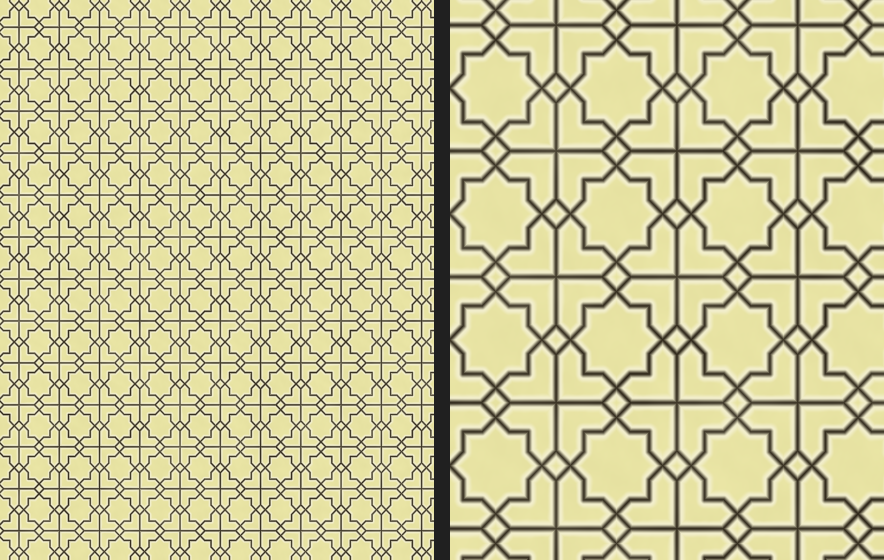
Left: the whole. Right: its middle third, enlarged.
Write a Shadertoy shader that draws this pattern.

```glsl
const vec2 REPEATS = vec2(10.78, 13.345);
const vec2 FIRST_CROSSING = vec2(0.472, 0.697);
const float DIAMOND_RADIUS = 0.118;
const float STAR_SQUARE = 0.27;
const float LINE_HALF_WIDTH = 0.017;

const vec3 PAPER = vec3(0.908, 0.89, 0.638);
const vec3 PALE_EDGE = vec3(0.95, 0.935, 0.80);
const vec3 INK = vec3(0.15, 0.12, 0.07);

float segmentDistance(vec2 p, vec2 a, vec2 b) {
    vec2 ab = b - a;
    vec2 ap = p - a;
    return length(ap - ab * clamp(dot(ap, ab) / dot(ab, ab), 0.0, 1.0));
}

// Smooth variation from a few rotated sine waves, within -1 to 1
float layeredSines(vec2 p) {
    float sum = 0.0;
    float weight = 0.5;
    for (int i = 0; i < 4; i++) {
        sum += weight * sin(p.x + 1.7 * sin(p.y)) * cos(p.y + 0.6 * p.x);
        p = mat2(1.5, 1.2, -1.2, 1.5) * p + 2.3;
        weight *= 0.5;
    }
    return sum;
}

// Distance to the lines of one cell, centred on an eight-pointed star
float latticeDistance(vec2 cell, float diamond, float square) {
    // Fold the cell into one eighth
    vec2 p = abs(cell);
    if (p.y > p.x) p = p.yx;

    vec2 tip = vec2(0.5 - diamond, 0.0);
    vec2 notch = vec2(square, tip.x - square);
    vec2 diamondSide = vec2(0.5, diamond);

    float star = min(segmentDistance(p, tip, notch),
                     segmentDistance(p, notch, vec2(square)));
    float link = min(segmentDistance(p, tip, diamondSide),
                     segmentDistance(p, diamondSide, vec2(0.5)));
    return min(star, link);
}

void mainImage(out vec4 fragColor, in vec2 fragCoord) {
    vec2 p = fragCoord / iResolution.xy * REPEATS - FIRST_CROSSING;
    float pixel = REPEATS.y / iResolution.y;
    float d = latticeDistance(fract(p) - 0.5, DIAMOND_RADIUS, STAR_SQUARE);

    // Mottled paper with a paler band beside the lines
    float mottle = layeredSines(p * 7.0);
    vec3 color = PAPER + 0.012 * mottle;
    float band = 1.0 - smoothstep(0.035, 0.08 + 0.015 * mottle, d);
    color = mix(color, PALE_EDGE, band);

    // Slightly uneven ink
    float wear = layeredSines(p * 2.3 + 4.0);
    float width = LINE_HALF_WIDTH + 0.002 * wear;
    float softness = max(0.022, 0.8 * pixel);
    float line = 1.0 - smoothstep(width - softness, width + softness, d);
    color = mix(color, INK, line * (0.95 + 0.05 * wear));

    fragColor = vec4(color, 1.0);
}
```
